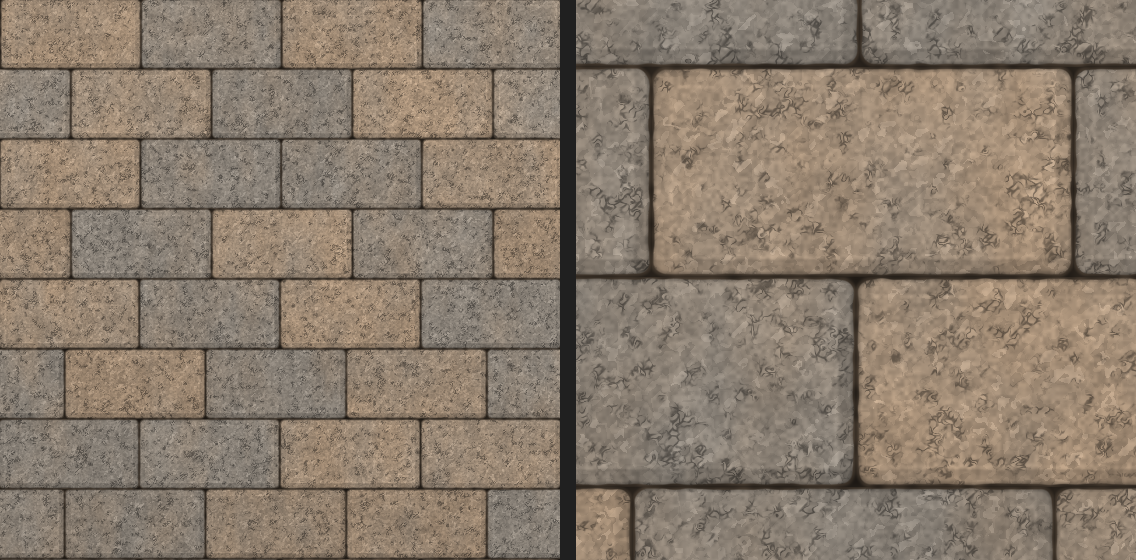
Left: the whole. Right: its middle third, enlarged.
This texture is drawn by a Shadertoy shader. Its source:

```glsl
// Concrete pavers in running bond: eight courses of four blocks in warm and grey tints.
// Each block is a rounded-box distance with a shaded bevel; layered value noise blends
// its tint, and cellular noise makes the fine grains and the small pits between them.
#define ROWS 8.0
#define BLOCK vec2(0.2513, 0.125)
#define GAP 0.0030
#define CORNER 0.0075
#define BEVEL 0.0085
#define GRAIN_SIZE 0.0046
#define PIT_DEPTH 0.36
#define WARM vec3(0.622, 0.535, 0.446)
#define GREY vec3(0.536, 0.506, 0.469)
#define JOINT vec3(0.215, 0.180, 0.145)

float hash(vec2 p) {
    vec3 q = fract(vec3(p.xyx) * 0.1031);
    q += dot(q, q.yzx + 33.33);
    return fract((q.x + q.y) * q.z);
}

vec2 hash2(vec2 p) {
    return vec2(hash(p), hash(p + 71.7));
}

float valueNoise(vec2 p) {
    vec2 i = floor(p), f = fract(p);
    f = f * f * (3.0 - 2.0 * f);
    return mix(mix(hash(i), hash(i + vec2(1, 0)), f.x),
               mix(hash(i + vec2(0, 1)), hash(i + vec2(1, 1)), f.x), f.y);
}

float layeredNoise(vec2 p) {
    float sum = 0.0, weight = 0.5;
    for (int k = 0; k < 4; k++) {
        sum += weight * valueNoise(p);
        p = p * 2.03 + 17.3;
        weight *= 0.5;
    }
    return sum / 0.9375;
}

// x: gap between the two nearest cell centres, y: random value of the nearest cell
vec2 cells(vec2 p) {
    vec2 base = floor(p);
    float near1 = 9.0, near2 = 9.0, id = 0.0;
    for (int y = -1; y <= 1; y++)
    for (int x = -1; x <= 1; x++) {
        vec2 c = base + vec2(x, y);
        float d = length(c + hash2(c + 40.0) - p);
        if (d < near1) { near2 = near1; near1 = d; id = hash(c + 9.5); }
        else near2 = min(near2, d);
    }
    return vec2(near2 - near1, id);
}

float roundedBox(vec2 p, vec2 halfSize, float radius) {
    vec2 q = abs(p) - halfSize + radius;
    return length(max(q, 0.0)) + min(max(q.x, q.y), 0.0) - radius;
}

// Sideways shift of a course, counted from the top; hand-laid, so slightly uneven
float courseShift(float row) {
    float odd = mod(row, 2.0);
    float drift = -0.012 * smoothstep(3.0, 5.0, row) * odd - 0.003 * step(3.5, row) * (1.0 - odd);
    return 0.127 * odd + drift + 0.002 * (hash(vec2(row, 3.0)) - 0.5);
}

// 0 is a grey block, 1 a warm one; courses alternate singly or in pairs
float blockWarmth(float column, float row) {
    float flip = step(abs(mod(row, 4.0) - 1.0), 0.1);
    float single = 1.0 - mod(column + flip, 2.0);
    float pair = step(1.5, mod(column + (row < 4.0 ? 3.0 : 0.0), 4.0));
    bool paired = abs(row - 2.0) < 0.1 || row > 5.5;
    return mix(paired ? pair : single, hash(vec2(column, row) + 5.0), 0.3);
}

void mainImage(out vec4 fragColor, in vec2 fragCoord) {
    vec2 uv = fragCoord / iResolution.y;
    float pixel = 1.0 / iResolution.y;

    // Block layout
    float level = (uv.y - 0.002) / BLOCK.y;
    float row = ROWS - 1.0 - floor(level);
    float along = (uv.x - courseShift(row)) / BLOCK.x;
    float column = floor(along) + mod(row, 2.0);
    vec2 local = (vec2(fract(along), fract(level)) - 0.5) * BLOCK;
    vec2 seed = vec2(column + 7.0, row + 11.0);
    vec2 halfSize = 0.5 * (BLOCK - GAP);
    float wobble = (valueNoise(uv * 130.0) - 0.5) * 0.0011;
    float dist = roundedBox(local, halfSize, CORNER) + wobble;

    // Block tint with cloudy patches of the other shade
    vec2 stone = uv + seed * 3.7;
    float cloud = layeredNoise(stone * vec2(18.0, 9.0)) - 0.5;
    float warmth = clamp(blockWarmth(column, row) + 0.9 * cloud, 0.0, 1.0);
    vec3 color = mix(GREY, WARM, warmth);
    color *= 0.99 + 0.07 * hash(seed) + 0.20 * (layeredNoise(stone * 40.0) - 0.5);

    // Grains, grit, and small scattered pits
    vec2 grain = cells(stone / GRAIN_SIZE + 1.5 * valueNoise(stone * 300.0));
    color *= 1.0 + 0.14 * (grain.y - 0.5) + 0.18 * (valueNoise(stone * 400.0) - 0.5);
    float pitted = smoothstep(0.50, 0.74, layeredNoise(stone * 130.0 + 31.0));
    color *= 1.0 - PIT_DEPTH * pitted * (1.0 - smoothstep(0.05, 0.45, grain.x));
    color += 0.035 * smoothstep(0.88, 0.97, grain.y);

    // Bevel, darkest on the lower and right edges, with a pale ridge inside it
    vec4 inset = vec4(halfSize + local, halfSize - local) + wobble;
    vec4 band = 1.0 - smoothstep(BEVEL - 0.001, BEVEL + 0.001, inset);
    color *= 1.0 - dot(band, vec4(0.03, 0.12, 0.08, 0.01));
    color *= 1.0 + 0.05 * (1.0 - smoothstep(0.0, 0.002, abs(-dist - BEVEL - 0.002)));
    color *= mix(0.80, 1.0, smoothstep(0.0, 0.0025, -dist));

    // Sandy joint, darkest in the corners, and light falling off toward the bottom
    vec3 joint = JOINT * (0.85 + 0.5 * valueNoise(uv * 150.0));
    joint *= mix(1.0, 0.6, smoothstep(0.0, 0.003, dist));
    color = mix(color, joint, smoothstep(-pixel, pixel, dist));
    color *= 0.96 + 0.07 * uv.y;
    fragColor = vec4(clamp(color, 0.0, 1.0), 1.0);
}
```
